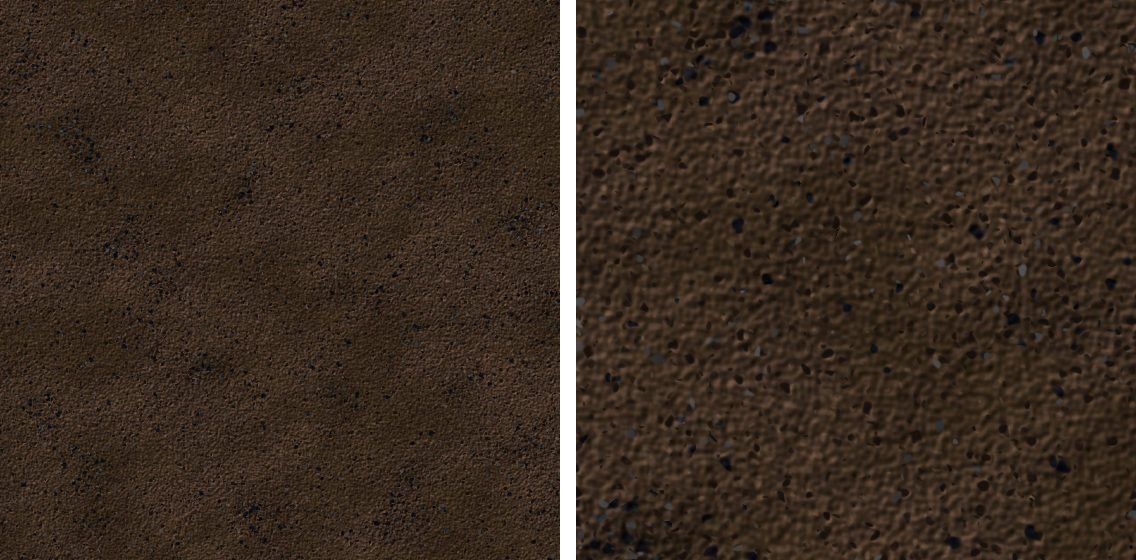
Left: the whole. Right: its middle third, enlarged.
This texture is drawn by a three.js fragment shader. Its source:

```glsl
// Dark brown soil: rough lit grain, clustered pits, blue-black stones and grey chips.
varying vec2 vUv;

const vec3 OLIVE_EARTH = vec3(0.196, 0.145, 0.093);
const vec3 UMBER_EARTH = vec3(0.236, 0.174, 0.130);
const vec3 LIT_TINT = vec3(0.250, 0.205, 0.178);
const vec3 PIT_SHADE = vec3(0.070, 0.042, 0.030);
const vec3 STONE_DARK = vec3(0.035, 0.040, 0.062);
const vec3 STONE_GREY = vec3(0.160, 0.168, 0.180);
const vec3 CHIP_GREY = vec3(0.305, 0.305, 0.308);
const vec2 LIGHT_DIR = vec2(-0.6, 0.8);

vec3 hash3(vec2 cell, float seed) {
  vec3 q = fract(vec3(cell.xyx + seed * 17.3) * vec3(0.1031, 0.1030, 0.0973));
  q += dot(q, q.yxz + 33.33);
  return fract((q.xxy + q.yzz) * q.zyx);
}

float cornerSlope(vec2 cell, vec2 offset) {
  float angle = 6.2832 * hash3(cell, 0.0).x;
  return dot(vec2(cos(angle), sin(angle)), offset);
}

float gradientNoise(vec2 p) {
  vec2 i = floor(p);
  vec2 f = p - i;
  vec2 u = f * f * f * (f * (f * 6.0 - 15.0) + 10.0);
  vec2 e = vec2(1.0, 0.0);
  float low = mix(cornerSlope(i, f), cornerSlope(i + e, f - e), u.x);
  float high = mix(cornerSlope(i + e.yx, f - e.yx), cornerSlope(i + 1.0, f - 1.0), u.x);
  return mix(low, high, u.y);
}

float fbm(vec2 p) {
  float sum = 0.0;
  float amplitude = 0.6;
  for (int i = 0; i < 4; i++) {
    sum += amplitude * gradientNoise(p);
    p = mat2(1.6, 1.2, -1.2, 1.6) * p + 7.3;
    amplitude *= 0.55;
  }
  return sum;
}

float soilHeight(vec2 p) {
  return gradientNoise(p * 235.0) + 0.9 * gradientNoise(p * 150.0 + 31.0)
       + 0.8 * gradientNoise(p * 68.0 + 57.0);
}

// Light minus shade on the slopes of the grain.
float grainRelief(vec2 p, float reach) {
  vec2 offset = LIGHT_DIR * reach;
  return soilHeight(p - offset) - soilHeight(p + offset);
}

// Random blobs, one at most per cell: x is coverage, y a random tone.
vec2 scatter(vec2 p, float cells, float density, float radius, float seed) {
  vec2 g = p * cells;
  vec2 home = floor(g);
  vec2 result = vec2(0.0);
  for (int y = -1; y <= 1; y++) {
    for (int x = -1; x <= 1; x++) {
      vec2 cell = home + vec2(float(x), float(y));
      vec3 place = hash3(cell, seed);
      vec3 kind = hash3(cell, seed + 5.0);
      vec2 d = g - cell - place.xy;
      float angle = 6.2832 * kind.z;
      d = mat2(cos(angle), sin(angle), -sin(angle), cos(angle)) * d;
      d.x *= 1.0 + 0.5 * kind.y;
      float r = radius * (0.5 + 0.8 * kind.x);
      float blob = 1.0 - smoothstep(r * 0.5, r * 1.25, length(d));
      blob *= step(place.z, density);
      if (blob > result.x) result = vec2(blob, kind.y);
    }
  }
  return result;
}

void main() {
  vec2 p = vUv;

  // Broad patches, drawn out along a rising diagonal
  vec2 slanted = mat2(0.85, -0.5, 0.5, 0.85) * p;
  float patchMix = smoothstep(-0.30, 0.22, fbm(slanted * vec2(4.0, 7.0) + 3.7));
  float cluster = smoothstep(0.02, 0.48, fbm(slanted * vec2(7.0, 10.0) + 19.1));
  float cloud = fbm(slanted * vec2(8.0, 15.0) + 41.0);

  // Earth with lit grain
  float relief = grainRelief(p, 0.0012) * mix(0.7, 1.0, patchMix);
  float grainTone = gradientNoise(p * 170.0 + 5.0);
  vec3 color = mix(OLIVE_EARTH, UMBER_EARTH, patchMix);
  color *= 1.0 + 0.28 * cloud - 0.12 * cluster + 0.32 * grainTone;
  color += LIT_TINT * (0.66 * max(relief, 0.0) + 0.46 * min(relief, 0.0));

  // Ragged pits with a lit far rim, large ones over many fine ones
  vec2 ragged = p + 0.0028 * vec2(gradientNoise(p * 170.0 + 11.0), gradientNoise(p * 170.0 + 83.0));
  float pitDensity = mix(0.08, 0.28, patchMix) + 0.36 * cluster;
  float pit = scatter(ragged, 92.0, pitDensity, 0.28, 1.0).x;
  float shifted = scatter(ragged + LIGHT_DIR * 0.0025, 92.0, pitDensity, 0.28, 1.0).x;
  float finePit = scatter(ragged + 0.19, 150.0, pitDensity, 0.31, 4.0).x;
  color += LIT_TINT * 0.34 * max(shifted - pit, 0.0);
  color = mix(color, PIT_SHADE, 0.62 * finePit);
  color = mix(color, PIT_SHADE, 0.85 * pit);

  // Blue-black stones, mostly in the clusters
  vec2 stone = scatter(ragged + 0.37, 95.0, 0.04 + 0.52 * cluster, 0.36, 2.0);
  vec3 stoneColor = mix(STONE_DARK, STONE_GREY, smoothstep(0.5, 0.95, stone.y));
  color = mix(color, stoneColor * (1.0 + 1.2 * relief), 0.95 * stone.x);

  // Pale earth crumbs and small grey chips
  float crumb = scatter(ragged + 0.53, 130.0, 0.20, 0.32, 6.0).x;
  color += LIT_TINT * 0.32 * crumb * (1.0 - max(pit, stone.x));
  vec2 chip = scatter(ragged + 0.71, 115.0, 0.04 + 0.20 * cluster, 0.33, 3.0);
  color = mix(color, CHIP_GREY * (0.6 + 0.55 * chip.y), 0.85 * chip.x);

  gl_FragColor = vec4(max(color, 0.02), 1.0);
}
```
